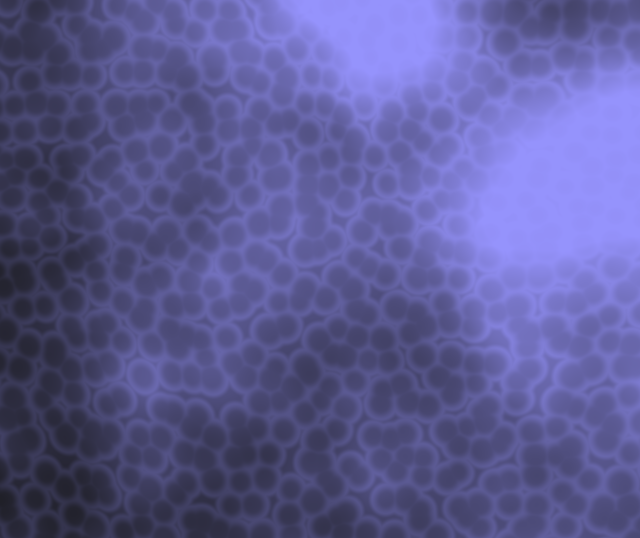
This texture is drawn by a Shadertoy shader. Its source:

```glsl
const vec3 SHADE = vec3(0.12, 0.12, 0.15);
const vec3 VIOLET = vec3(0.585, 0.575, 0.99);
const float CELLS = 21.5;          // cell rows per canvas height
const float JITTER = 0.82;         // scatter of the cell centres
const float SIZE_SPREAD = 0.12;    // variation of the cell radius
const float CELL_RADIUS = 0.62;    // rim distance, in cell spacings
const float GAP_WIDTH = 0.20;
const float SEAM_SHARPNESS = 28.0;
const float RIM_GAIN = 0.155;
const float GAP_DEPTH = 0.14;
const float WARP = 0.06;           // bending of the cell rows
const float WARP_SCALE = 2.3;
const float CLOUD_SCALE = 4.3;
const float CLOUD_GAIN = 0.60;
const float GLOW_GAIN = 0.64;
const float GLOW_WIDTH = 0.155;

vec2 hash2(vec2 p) {
    vec2 q = vec2(dot(p, vec2(127.1, 311.7)), dot(p, vec2(269.5, 183.3)));
    return fract(sin(q) * 43758.5453);
}

float valueNoise(vec2 p) {
    vec2 i = floor(p), f = fract(p);
    f = f * f * (3.0 - 2.0 * f);
    float low = mix(hash2(i).x, hash2(i + vec2(1, 0)).x, f.x);
    float high = mix(hash2(i + vec2(0, 1)).x, hash2(i + vec2(1, 1)).x, f.x);
    return mix(low, high, f.y);
}

float clouds(vec2 p) {
    float sum = 0.0, gain = 0.6;
    for (int i = 0; i < 3; i++) {
        sum += gain * (valueNoise(p) - 0.5);
        p = mat2(0.8, 0.6, -0.6, 0.8) * p * 2.0 + 7.3;
        gain *= 0.45;
    }
    return sum;
}

// Smoothed distance to the nearest cell of a staggered, jittered grid
float cellDistance(vec2 p) {
    float row = floor(p.y), sum = 0.0;
    for (int j = -2; j <= 2; j++) {
        float y = row + float(j);
        float stagger = 0.5 * mod(y, 2.0);
        float column = floor(p.x - stagger);
        for (int i = -2; i <= 2; i++) {
            vec2 id = vec2(column + float(i), y);
            vec2 centre = id + 0.5 + JITTER * (hash2(id) - 0.5);
            centre.x += stagger;
            float growth = SIZE_SPREAD * (hash2(id + 51.7).x - 0.5);
            sum += exp(-SEAM_SHARPNESS * (length(p - centre) - growth));
        }
    }
    return -log(sum) / SEAM_SHARPNESS;
}

// Flat dark cell bodies, narrow soft rims, shallow gaps
float cellRelief(vec2 p) {
    float d = max(cellDistance(p), 0.0);
    float bowl = min(d / CELL_RADIUS, 1.0);
    float rim = 0.3 * bowl * bowl + 0.7 * smoothstep(0.27, CELL_RADIUS, d);
    float gap = smoothstep(CELL_RADIUS - 0.02, CELL_RADIUS + GAP_WIDTH, d);
    return RIM_GAIN * rim - GAP_DEPTH * gap;
}

// Soft glow around a line segment
float glow(vec2 p, vec2 a, vec2 b) {
    vec2 ab = b - a;
    float t = clamp(dot(p - a, ab) / dot(ab, ab), 0.0, 1.0);
    float d = length(p - a - t * ab) / GLOW_WIDTH;
    return exp(-d * d);
}

// Broad light: slope, clouds, dim left edge and two glows
float broadLight(vec2 p) {
    float light = 0.245 + 0.13 * p.x + 0.13 * p.y;
    light += CLOUD_GAIN * clouds(p * CLOUD_SCALE + 3.7);
    light -= 0.10 * exp(-p.x / 0.09);
    float upper = glow(p, vec2(0.64, 1.03), vec2(0.72, 0.97));
    float right = glow(p, vec2(0.98, 0.58), vec2(1.2, 0.74));
    return light + GLOW_GAIN * max(upper, right);
}

void mainImage(out vec4 fragColor, in vec2 fragCoord) {
    vec2 p = fragCoord / iResolution.y;

    // Bend the rows of cells
    vec2 q = p * WARP_SCALE;
    vec2 bend = vec2(valueNoise(q), valueNoise(q + 19.0)) - 0.5;
    float relief = cellRelief((p + WARP * bend) * CELLS);

    // Relief washes out in the brightest light
    float light = min(broadLight(p), 0.98);
    relief *= 1.0 - 0.75 * smoothstep(0.65, 0.98, light);

    float tone = clamp(light + relief, 0.0, 1.0);
    fragColor = vec4(mix(SHADE, VIOLET, tone), 1.0);
}
```
